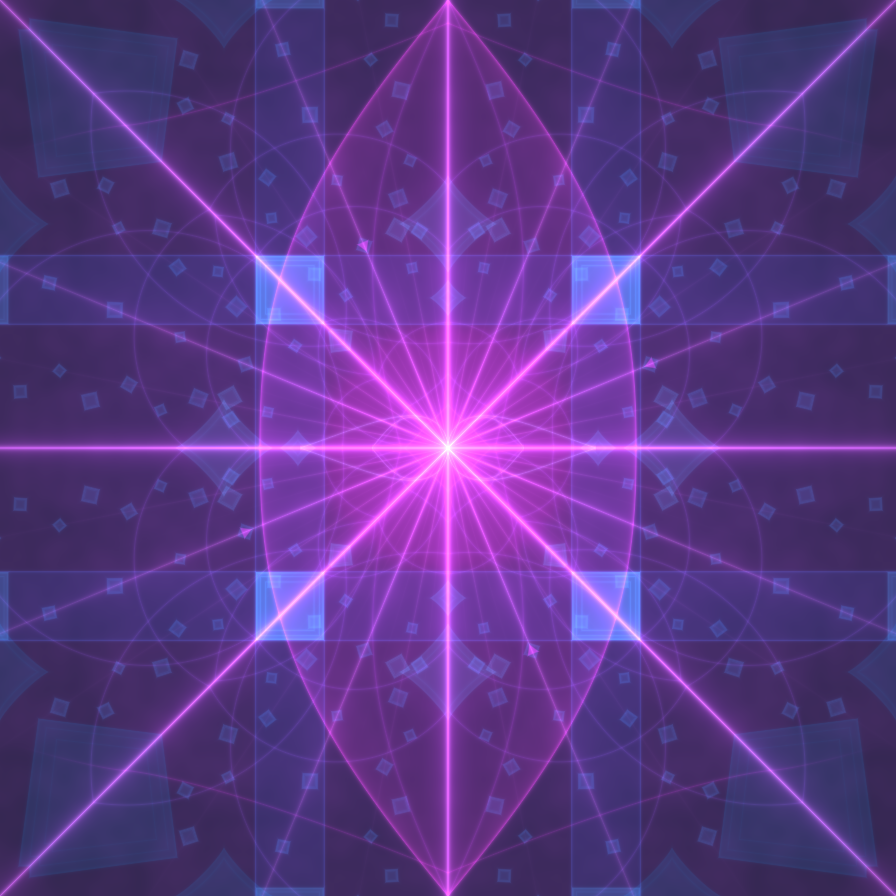
Give the GLSL for this background, as a WebGL 1 fragment shader.

```glsl
precision highp float;
// Violet kaleidoscope: a starburst over a pointed lens, blue tiles and fine arcs.
uniform vec2 u_resolution;

const float PI = 3.14159265;
float pixel;

mat2 rotate(float a) {
  return mat2(cos(a), sin(a), -sin(a), cos(a));
}

vec2 gradient(vec2 cell) {
  float a = 6.2832 * fract(sin(dot(cell, vec2(127.1, 311.7))) * 4375.85);
  return vec2(cos(a), sin(a));
}

float gradientNoise(vec2 p) {
  vec2 i = floor(p), f = fract(p), u = f * f * (3.0 - 2.0 * f);
  vec2 e = vec2(1.0, 0.0);
  float low = mix(dot(gradient(i), f), dot(gradient(i + e), f - e), u.x);
  float high = mix(dot(gradient(i + e.yx), f - e.yx), dot(gradient(i + 1.0), f - 1.0), u.x);
  return mix(low, high, u.y);
}

// Soft thin line at distance d
float stroke(float d, float width) {
  return exp(-abs(d) / max(width, 0.6 * pixel));
}

float inside(float d) {
  return smoothstep(pixel, -pixel, d);
}

// Translucent square with a bright rim and nested outlines
float tile(vec2 p, float halfSize) {
  float d = max(abs(p.x), abs(p.y)) - halfSize;
  float nested = stroke(d + 0.12 * halfSize, 0.002) + stroke(d + 0.28 * halfSize, 0.002);
  return inside(d) * (0.55 + 0.2 * nested) + 0.45 * stroke(d, 0.0025);
}

// Diamond with slightly hollow sides
float diamond(vec2 p, float size) {
  vec2 q = pow(abs(p) / size + 0.0001, vec2(0.86));
  float d = (q.x + q.y - 1.0) * size * 0.75;
  return inside(d) * (0.5 + 0.25 * stroke(d + 0.015, 0.004)) + 0.3 * stroke(d, 0.003);
}

void main() {
  vec2 p = (2.0 * gl_FragCoord.xy - u_resolution) / min(u_resolution.x, u_resolution.y);
  pixel = 2.0 / min(u_resolution.x, u_resolution.y);
  vec2 a = abs(p);
  vec2 b = a.x > a.y ? a : a.yx; // one eighth of the plane
  float r = length(p);
  float angle = atan(b.y, b.x + 0.00001);

  // Dusky ground with a magenta heart
  float mottle = gradientNoise(b * 9.0) + 0.5 * gradientNoise(b * 21.0);
  vec3 color = mix(vec3(0.30, 0.185, 0.45), vec3(0.225, 0.16, 0.34), smoothstep(0.4, 1.3, r));
  color += vec3(0.16, 0.03, 0.14) * exp(-r * r * 10.0);
  color += vec3(0.04, 0.012, 0.04) * mottle;
  float scallop = 0.27 + 0.012 * abs(cos(angle * 12.0));
  color += vec3(0.055, -0.01, 0.025) * smoothstep(0.025, -0.025, r - scallop);

  // Pointed lens from top to bottom
  float lensWidth = 0.42 * cos(0.5 * PI * pow(min(a.y, 1.0), 1.25));
  float lens = (a.x - lensWidth) * mix(1.0, 0.72, a.y);
  color += vec3(0.065, 0.0, 0.045) * inside(lens);
  color += vec3(0.30, 0.06, 0.26) * (stroke(lens, 0.003) + 0.35 * inside(lens) * stroke(lens, 0.03));
  float innerLens = a.x - 0.25 * lensWidth - 0.08 * sin(a.y * PI);
  color += vec3(0.10, 0.03, 0.12) * stroke(innerLens, 0.004);

  // Crossing bands
  vec2 band = abs(a - 0.353) - 0.077;
  color += vec3(0.0, 0.025, 0.065) * (inside(band.x) + inside(band.y));
  color += vec3(0.04, 0.07, 0.16) * (stroke(band.x, 0.002) + stroke(band.y, 0.002));

  // Web of faint arcs and sweeping petals
  float web = 0.0;
  for (int i = 0; i < 7; i++) {
    float k = float(i);
    vec2 center = (0.12 + 0.11 * k) * vec2(cos(k * 1.9), sin(k * 1.9));
    web += stroke(length(b - abs(center)) - 0.16 - 0.055 * k, 0.003);
  }
  color += vec3(0.07, 0.035, 0.11) * web;
  float sweep = a.y - 0.72 - 0.35 * pow(abs(a.x - 0.72), 1.3) * sign(0.72 - a.x);
  color += vec3(0.13, 0.02, 0.12) * stroke(sweep, 0.003) * smoothstep(1.0, 0.6, a.x);

  // Blue tiles, large to small
  float blue = 1.1 * tile(b - 0.353, 0.075) * (0.7 + 0.4 * smoothstep(0.28, 0.43, b.x));
  blue += 0.38 * diamond(b - vec2(0.5, 0.0), 0.108);
  blue += 0.42 * diamond(b - vec2(0.335, 0.0), 0.04);
  blue += 0.35 * tile(rotate(0.5) * (b - vec2(0.487, 0.112)), 0.02);
  blue += 0.38 * tile(rotate(0.12) * (b - 0.24), 0.024);
  blue += 0.5 * tile(b - vec2(1.057, 0.353), 0.075);
  color += vec3(0.08, 0.34, 0.46) * blue;
  vec2 corner = rotate(0.07) * (b - 0.77);
  float teal = tile(corner, 0.155 + 0.06 * (corner.x + corner.y));
  teal += 1.1 * diamond(b - vec2(1.0, 0.5), 0.108);
  color += vec3(-0.02, 0.085, 0.12) * teal;

  // Rings of tiny scattered tiles
  for (int i = 0; i < 9; i++) {
    float k = float(i);
    float ring = 0.41 + 0.079 * k;
    float spacing = 0.25 * PI / (2.0 + mod(k, 2.0));
    vec2 local = vec2(r - ring, ring * (mod(angle, spacing) - 0.5 * spacing));
    color += vec3(0.02, 0.10, 0.16) * tile(rotate(k * 0.7) * local, 0.011 + 0.003 * mod(k, 3.0));
  }

  // Rays, each level twice as dense and shorter
  float rays = 0.0, halo = 0.0;
  for (int i = 0; i < 4; i++) {
    float k = float(i);
    float spacing = 0.25 * PI / pow(2.0, k);
    float d = r * abs(sin(mod(angle + 0.5 * spacing, spacing) - 0.5 * spacing));
    float strength = pow(0.5, k) * exp(-r * (0.35 + 0.5 * k * k));
    rays += strength * stroke(d, 0.0042 - 0.0007 * k);
    halo += strength * stroke(d, 0.022 - 0.004 * k);
  }
  color += vec3(0.46, 0.22, 0.46) * rays + vec3(0.19, 0.045, 0.22) * halo;

  // Looping filaments beside the core
  float wide = a.y - 0.072 * sin(PI * sqrt(min(a.x / 0.33, 1.0)));
  float tight = a.y - 0.068 * sin(PI * min(a.x / 0.17, 1.0));
  color += vec3(0.13, 0.14, 0.20) * stroke(wide, 0.003) * step(a.x, 0.33);
  color += vec3(0.12, 0.11, 0.18) * stroke(tight, 0.003) * step(a.x, 0.17);

  // Small magenta fans pinned to alternate rays
  vec2 turned = a.x > a.y ? p * sign(p.x) : vec2(p.y, -p.x) * sign(p.y);
  vec2 fan = rotate(-0.125 * PI) * turned - vec2(0.475, 0.0);
  float fanEdge = max(abs(fan.y) - 0.6 * fan.x, fan.x - 0.022);
  color += vec3(0.26, 0.02, 0.20) * inside(fanEdge);

  // White-hot core
  color += vec3(0.45, 0.32, 0.40) * exp(-r * 45.0) + vec3(0.16, 0.05, 0.16) * exp(-r * 9.0);
  gl_FragColor = vec4(clamp(color, 0.0, 1.0), 1.0);
}
```
